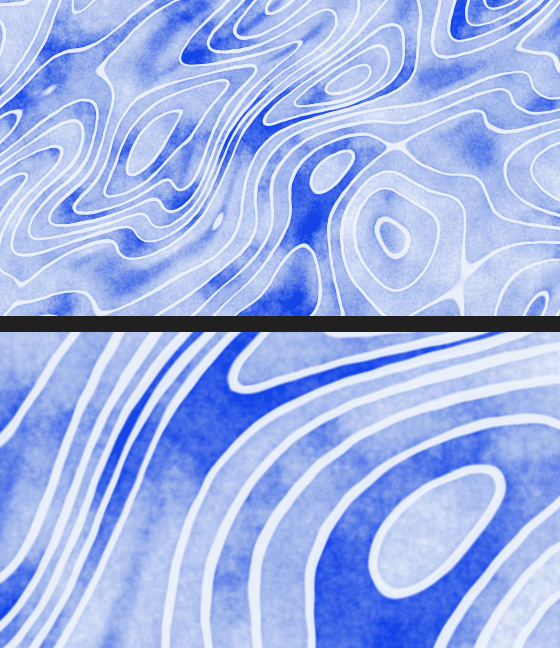
Top, the full canvas; bottom, a detail of the centre.
Reproduce this pattern procedurally as a WebGL 2 fragment shader.

```glsl
#version 300 es
precision highp float;
// Blue watercolour washes divided by nested, flowing white contour lines.

uniform vec2 u_resolution;
out vec4 fragColor;

const vec3 PAPER_WHITE = vec3(0.93, 0.95, 0.985);
const vec3 MID_BLUE = vec3(0.60, 0.69, 0.92);
const vec3 DEEP_BLUE = vec3(0.08, 0.27, 0.905);
const float LEVEL_COUNT = 10.5;

vec2 hash2(vec2 cell) {
    vec3 h = fract(cell.xyx * vec3(0.1031, 0.1030, 0.0973));
    h += dot(h, h.yzx + 33.33);
    return fract((h.xx + h.yz) * h.zy);
}

float cornerSlope(vec2 cell, vec2 corner, vec2 local) {
    vec2 slope = hash2(cell + corner) * 2.0 - 1.0;
    return dot(normalize(slope + 0.0001), local - corner);
}

// Gradient noise, roughly -0.7 to 0.7.
float noise(vec2 p) {
    vec2 cell = floor(p);
    vec2 f = p - cell;
    vec2 u = f * f * f * (f * (f * 6.0 - 15.0) + 10.0);
    float low = mix(cornerSlope(cell, vec2(0, 0), f), cornerSlope(cell, vec2(1, 0), f), u.x);
    float high = mix(cornerSlope(cell, vec2(0, 1), f), cornerSlope(cell, vec2(1, 1), f), u.x);
    return mix(low, high, u.y);
}

float fbm(vec2 p, int octaves) {
    float sum = 0.0;
    float amplitude = 0.6;
    for (int i = 0; i < octaves; i++) {
        sum += amplitude * noise(p);
        p = mat2(1.6, 1.2, -1.2, 1.6) * p + 7.3;
        amplitude *= 0.65;
    }
    return sum;
}

vec2 rotate(vec2 p, float angle) {
    float c = cos(angle);
    float s = sin(angle);
    return vec2(c * p.x + s * p.y, c * p.y - s * p.x);
}

// Height field stretched along a rising diagonal and bent by a slow warp.
float contourLevel(vec2 p) {
    vec2 bend = vec2(noise(p * 1.5 + 3.7), noise(p * 1.5 + 19.2));
    vec2 flow = rotate(p + 0.22 * bend, 0.8) * vec2(1.25, 3.1);
    float height = noise(flow + 11.4) + 0.12 * noise(flow * 2.1 + 41.0);
    return LEVEL_COUNT * height + 0.35;
}

// Change of level per unit of canvas height.
float levelSlope(vec2 p, float level) {
    const float STEP = 0.002;
    float dx = contourLevel(p + vec2(STEP, 0.0)) - level;
    float dy = contourLevel(p + vec2(0.0, STEP)) - level;
    return length(vec2(dx, dy)) / STEP;
}

// Amount of paint: a wash per band, dark pools and granulation.
float pigment(vec2 p, float band, float slope) {
    float mottle = fbm(p * 8.0, 5);
    float wash = noise(p * 2.0 + band * vec2(17.3, 9.1)) + 0.25 * mottle;
    float pool = smoothstep(0.08, 0.42, wash);
    float bandTone = hash2(vec2(band + 40.0, 7.0)).x - 0.5;
    float stillness = 1.0 - smoothstep(3.0, 16.0, slope);
    float gathering = smoothstep(-0.1, 0.25, noise(p * 2.6 + 53.0));
    float region = noise(p * 1.6 + 23.0);
    float grain = noise(p * 80.0) + noise(p * 140.0) + 0.8 * noise(p * 230.0);
    return 0.36 + 0.30 * wash + 0.20 * mottle + 0.40 * pool + 0.20 * region
        + 0.17 * bandTone + 0.34 * stillness * gathering + 0.09 * grain;
}

vec3 paint(float amount) {
    float a = clamp(amount, 0.0, 1.0) * 2.0;
    vec3 pale = mix(PAPER_WHITE, MID_BLUE, min(a, 1.0));
    return mix(pale, DEEP_BLUE, max(a - 1.0, 0.0));
}

void main() {
    vec2 p = gl_FragCoord.xy / u_resolution.y;
    float pixel = 1.0 / u_resolution.y;

    // A slight wobble gives the lines a brushed edge.
    vec2 wobble = 0.002 * vec2(noise(p * 32.0), noise(p * 32.0 + 31.0));
    vec2 q = p + wobble;
    float level = contourLevel(q);
    float slope = levelSlope(q, level);

    // Distance to the nearest contour, in canvas heights.
    float lineDistance = abs(level - round(level)) / max(slope, 10.0);
    float halfWidth = 0.0045 + 0.0035 * noise(p * 6.0 + 5.0);
    float soft = max(0.0018, 0.6 * pixel);
    float line = 1.0 - smoothstep(halfWidth - soft, halfWidth + soft, lineDistance);

    // Paint dries a little darker beside each line.
    float rim = 0.06 * (1.0 - smoothstep(0.004, 0.014, lineDistance));
    vec3 colour = paint(pigment(p, floor(level), slope) + rim);
    colour = mix(colour, PAPER_WHITE, line * 0.95);
    fragColor = vec4(colour, 1.0);
}
```
